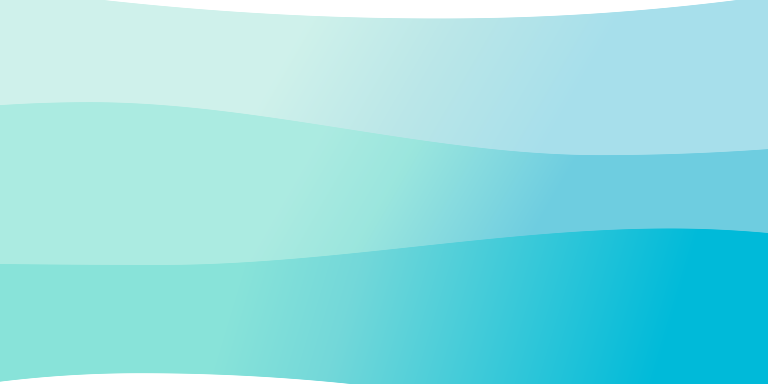
A Shadertoy shader for this background:

```glsl
struct Wave {
    vec2 span;    // x of the left and right turning points
    vec2 levels;  // height at each turning point
    vec2 tails;   // upward bend outside the span, left and right
};

struct Ramp {
    vec3 start, middle, end;
    vec3 stops;   // gradient position of each colour
    float slant;  // how far the gradient leans downwards
};

const vec3 PAPER = vec3(1.0);

const Wave TOP_EDGE   = Wave(vec2(0.570, 0.576), vec2(0.952, 0.952), vec2(0.254, 0.327));
const Wave UPPER_EDGE = Wave(vec2(0.117, 0.781), vec2(0.734, 0.596), vec2(-0.57, 0.327));
const Wave LOWER_EDGE = Wave(vec2(0.208, 0.872), vec2(0.310, 0.405), vec2(0.06, -0.72));
const Wave BASE_EDGE  = Wave(vec2(0.180, 0.185), vec2(0.028, 0.028), vec2(-0.68, -0.38));

const Ramp PALE_RAMP = Ramp(vec3(0.810, 0.945, 0.920), vec3(0.730, 0.903, 0.908),
                            vec3(0.655, 0.875, 0.922), vec3(0.417, 0.612, 0.820), 0.29);
const Ramp MINT_RAMP = Ramp(vec3(0.672, 0.920, 0.882), vec3(0.605, 0.900, 0.868),
                            vec3(0.430, 0.803, 0.880), vec3(0.520, 0.651, 0.872), 0.29);
const Ramp TEAL_RAMP = Ramp(vec3(0.535, 0.890, 0.850), vec3(0.450, 0.845, 0.852),
                            vec3(0.000, 0.730, 0.850), vec3(0.417, 0.573, 1.000), 0.15);

// An S-curve between two turning points, with parabolic tails
float waveHeight(Wave wave, float x) {
    float blend = smoothstep(wave.span.x, wave.span.y, x);
    vec2 outside = max(vec2(wave.span.x - x, x - wave.span.y), 0.0);
    return mix(wave.levels.x, wave.levels.y, blend) + dot(wave.tails, outside * outside);
}

// Antialiased coverage of the area below a wave
float below(Wave wave, vec2 uv) {
    float halfPixel = 0.5 / iResolution.y;
    return 1.0 - smoothstep(-halfPixel, halfPixel, uv.y - waveHeight(wave, uv.x));
}

// Slanted three-colour gradient
vec3 rampColor(Ramp ramp, vec2 uv) {
    float along = uv.x + ramp.slant * (1.0 - uv.y);
    vec2 blend = clamp((along - ramp.stops.xy) / (ramp.stops.yz - ramp.stops.xy), 0.0, 1.0);
    return mix(mix(ramp.start, ramp.middle, blend.x), ramp.end, blend.y);
}

void mainImage(out vec4 fragColor, in vec2 fragCoord) {
    vec2 uv = fragCoord / iResolution.xy;

    // Stack the bands from back to front
    vec3 color = PAPER;
    color = mix(color, rampColor(PALE_RAMP, uv), below(TOP_EDGE, uv));
    color = mix(color, rampColor(MINT_RAMP, uv), below(UPPER_EDGE, uv));
    color = mix(color, rampColor(TEAL_RAMP, uv), below(LOWER_EDGE, uv));
    color = mix(color, PAPER, below(BASE_EDGE, uv));

    fragColor = vec4(color, 1.0);
}
```
